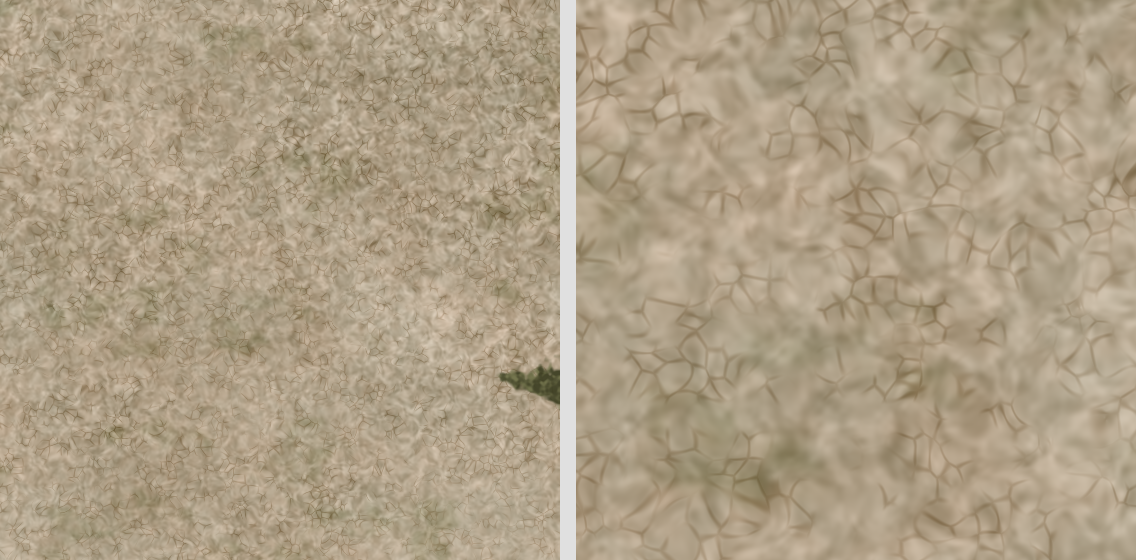
Left: the whole. Right: its middle third, enlarged.
Write a Shadertoy shader that draws this texture.

```glsl
// Dry, trodden sandy ground: pale beige grains with thin brown crevices,
// faint olive stains and one small green tuft at the right edge.
// Layered value noise makes the soil, cell borders make the crevices.

#define GRAIN_SCALE 128.0
#define PEBBLE_SCALE 74.0
#define GRAIN_CONTRAST 0.135
#define CLUMP_CONTRAST 0.085
#define PATCH_CONTRAST 0.13
#define CREVICE_DEPTH 0.10
#define STAIN_DEPTH 0.075
#define SOIL_COLOR vec3(0.703, 0.644, 0.551)
#define LEAF_DARK vec3(0.22, 0.23, 0.12)
#define LEAF_LIGHT vec3(0.43, 0.44, 0.28)
#define TUFT_TIP vec2(0.875, 0.330)

float hash(vec2 p) {
    vec3 q = fract(vec3(p.xyx) * 0.1031);
    q += dot(q, q.yzx + 33.33);
    return fract((q.x + q.y) * q.z);
}

vec2 hash2(vec2 p) {
    return vec2(hash(p), hash(p + 71.7));
}

float noise(vec2 p) {
    vec2 cell = floor(p), f = fract(p);
    f = f * f * (3.0 - 2.0 * f);
    float low = mix(hash(cell), hash(cell + vec2(1, 0)), f.x);
    float high = mix(hash(cell + vec2(0, 1)), hash(cell + vec2(1, 1)), f.x);
    return mix(low, high, f.y);
}

// Four octaves, each turned to hide the lattice; averages one half
float fbm(vec2 p) {
    float sum = 0.0, weight = 0.5;
    for (int i = 0; i < 4; i++) {
        sum += weight * noise(p);
        p = mat2(1.6, 1.2, -1.2, 1.6) * p + 17.3;
        weight *= 0.5;
    }
    return sum / 0.9375;
}

// Gap between the two nearest pebbles: zero on their shared border
float pebbleGap(vec2 p) {
    vec2 cell = floor(p), f = fract(p);
    float nearest = 8.0, second = 8.0;
    for (int y = -1; y <= 1; y++)
    for (int x = -1; x <= 1; x++) {
        vec2 offset = vec2(x, y);
        float d = length(offset + hash2(cell + offset) - f);
        second = min(second, max(nearest, d));
        nearest = min(nearest, d);
    }
    return second - nearest;
}

// Ragged wedge that widens from its tip towards the right edge
float tuftMask(vec2 uv) {
    vec2 p = uv - TUFT_TIP;
    float ragged = noise(uv * 52.0) + 0.6 * noise(uv * 115.0) - 0.8;
    float halfHeight = 0.30 * max(p.x, 0.0) + 0.026 * ragged;
    float d = abs(p.y + 0.16 * p.x) - halfHeight;
    return (1.0 - smoothstep(-0.008, 0.006, d)) * smoothstep(0.0, 0.02, p.x);
}

void mainImage(out vec4 fragColor, in vec2 fragCoord) {
    vec2 uv = fragCoord / iResolution.y;
    vec2 turned = mat2(0.8, 0.6, -0.6, 0.8) * uv + 3.1;
    vec2 warp = vec2(noise(uv * 45.0), noise(uv * 45.0 + 40.0)) - 0.5;

    // Broad patches, wider than tall; rougher towards the top
    float patches = fbm(uv * vec2(4.0, 7.0) + 5.0) - 0.5;
    float rough = 0.72 + 0.22 * uv.y + 0.5 * noise(uv * vec2(5.0, 8.0) + 60.0);

    // Clumps and grains
    float clumps = noise(turned * 58.0 + warp) - 0.5;
    float grains = noise(turned * GRAIN_SCALE + warp * 2.0) - 0.5;
    float dust = noise(uv * 215.0 + warp * 2.0) - 0.5;
    float tone = PATCH_CONTRAST * patches + rough * (CLUMP_CONTRAST * clumps
               + GRAIN_CONTRAST * (grains + 0.45 * dust));

    // Broken crevices between pebbles
    float border = 1.0 - smoothstep(0.0, 0.26, pebbleGap(uv * PEBBLE_SCALE + warp));
    float crevice = border * smoothstep(0.38, 0.78, noise(uv * 62.0 + 9.0));
    tone -= CREVICE_DEPTH * rough * crevice;

    // Sparse olive stains
    float stain = smoothstep(0.57, 0.76, fbm(uv * vec2(9.0, 13.0) + 31.0));
    stain *= 0.35 + 0.65 * smoothstep(0.3, 0.7, noise(uv * 48.0 + 4.0));
    tone -= STAIN_DEPTH * stain;

    // Darker soil is yellower; hue drifts between pinkish and olive
    vec3 color = SOIL_COLOR + tone * vec3(1.0, 1.0, 1.1);
    float hue = noise(uv * 11.0 + 80.0) + noise(turned * 70.0 + 12.0) - 1.0;
    color += hue * vec3(0.016, -0.004, -0.010);
    color += stain * vec3(-0.012, 0.004, -0.012);
    color += crevice * vec3(0.010, -0.004, -0.010);

    // Green tuft with mottled leaves
    float leaf = smoothstep(0.25, 0.8, 0.6 * noise(uv * 95.0) + 0.4 * noise(turned * 180.0));
    color = mix(color, mix(LEAF_DARK, LEAF_LIGHT, leaf), 0.9 * tuftMask(uv));

    fragColor = vec4(clamp(color, 0.0, 1.0), 1.0);
}
```
